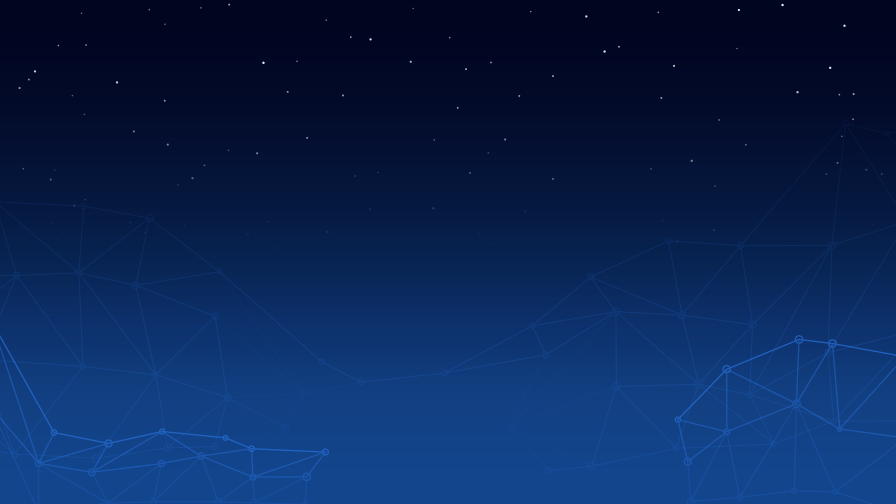
Give the GLSL for this background, as a Shadertoy shader.

```glsl
// Night sky over a dark-to-royal-blue gradient, with two layers of linked nodes.
// Each mesh hangs in jittered rows below a skyline curve; stars are hashed
// points in a grid that thin out and fade toward the middle of the canvas.

vec2 hash2(vec2 p) {
    vec3 q = fract(p.xyx * vec3(0.1031, 0.1030, 0.0973));
    q += dot(q, q.yzx + 33.33);
    return fract((q.xx + q.yz) * q.zy);
}

float coverage(float dist, float halfWidth) {
    return clamp(0.5 + (halfWidth - dist) * iResolution.y, 0.0, 1.0);
}

float segmentDistance(vec2 p, vec2 a, vec2 b) {
    vec2 ab = b - a;
    float t = clamp(dot(p - a, ab) / max(dot(ab, ab), 1e-6), 0.0, 1.0);
    return length(p - a - ab * t);
}

vec3 skyGradient(float y) {
    vec3 c = mix(vec3(0.07, 0.27, 0.55), vec3(0.07, 0.25, 0.51), smoothstep(0.04, 0.22, y));
    c = mix(c, vec3(0.05, 0.19, 0.42), smoothstep(0.19, 0.38, y));
    c = mix(c, vec3(0.03, 0.14, 0.32), smoothstep(0.34, 0.50, y));
    c = mix(c, vec3(0.02, 0.09, 0.24), smoothstep(0.46, 0.63, y));
    c = mix(c, vec3(0.01, 0.04, 0.16), smoothstep(0.58, 0.82, y));
    return mix(c, vec3(0.0, 0.02, 0.125), smoothstep(0.78, 0.96, y));
}

// Upper outline of a mesh; zero where the front mesh is absent
float skyline(float x, bool front) {
    if (!front)
        return 0.60 - 0.35 * smoothstep(0.25, 0.72, x)
             + 0.25 * smoothstep(0.90, 1.25, x) + 0.26 * smoothstep(1.45, 1.75, x);
    float bump = (x - 0.37) / 0.07;
    float left = 0.10 + 0.24 * exp(-14.0 * max(x, 0.0)) + 0.085 * exp(-bump * bump);
    float right = 0.15 + 0.20 * clamp((x - 1.30) / 0.27, 0.0, 1.0)
                - 0.04 * smoothstep(1.60, 1.76, x);
    return left * step(x, 0.67) + right * step(1.27, x);
}

// Node position in xy, visibility in z
vec3 node(vec2 id, bool front) {
    vec2 jitter = hash2(id + (front ? 7.0 : 53.0)) - 0.5;
    float x = (id.x + 0.55 * jitter.x) * (front ? 0.105 : 0.15);
    float h = skyline(x, front);
    float y = h * (1.0 - (id.y + 0.35 * jitter.y) * (front ? 0.5 : 0.27));
    float visible = front ? step(0.05, h) * (1.0 - 0.35 * id.y)
                          : mix(1.0, smoothstep(0.26, 0.38, h), min(id.y, 1.0));
    return vec3(x, y, visible * step(id.y, front ? 2.5 : 3.5));
}

float link(vec2 p, vec3 a, vec3 b, float halfWidth) {
    return coverage(segmentDistance(p, a.xy, b.xy), halfWidth) * min(a.z, b.z);
}

float mesh(vec2 p, bool front) {
    float column = floor(p.x / (front ? 0.105 : 0.15));
    float halfWidth = front ? 0.0013 : 0.0010;
    float ink = 0.0;
    for (int c = -1; c <= 1; c++)
    for (int row = 0; row < 4; row++) {
        vec2 id = vec2(column + float(c), float(row));
        vec2 pick = hash2(id + 19.0);
        vec3 a = node(id, front);
        vec3 side = node(id + vec2(1, 0), front);
        vec3 below = node(id + vec2(0, 1), front);
        vec3 across = node(id + vec2(1, 1), front);
        ink = max(ink, link(p, a, side, halfWidth));
        ink = max(ink, link(p, a, below, halfWidth) * step(0.15, pick.y));
        ink = max(ink, pick.x < 0.5 ? link(p, a, across, halfWidth)
                                    : link(p, side, below, halfWidth));
        float radius = 0.0045 + 0.003 * pick.y;
        float ring = abs(length(p - a.xy) - radius);
        ink = max(ink, coverage(ring, halfWidth) * a.z);
    }
    return ink;
}

float stars(vec2 p) {
    const float cell = 0.06;
    vec2 base = floor(p / cell);
    float glow = 0.0;
    for (int j = -1; j <= 1; j++)
    for (int i = -1; i <= 1; i++) {
        vec2 id = base + vec2(i, j);
        vec2 pos = (id + hash2(id + 3.0)) * cell;
        vec2 pick = hash2(id + 101.0);
        vec2 cluster = (pos - vec2(1.66, 0.82)) / vec2(0.06, 0.12);
        float chance = 0.36 + 0.5 * exp(-dot(cluster, cluster));
        float fade = smoothstep(0.46, 0.90, pos.y);
        float light = fade * mix(0.45, 1.0, pick.y) * step(pick.x, chance);
        glow = max(glow, light * coverage(length(p - pos), 0.0013 + 0.001 * pick.y));
    }
    return glow;
}

void mainImage(out vec4 fragColor, in vec2 fragCoord) {
    vec2 p = fragCoord / iResolution.y;
    vec3 color = skyGradient(p.y);

    // Faint distant mesh, dissolving with height
    float haze = mix(0.30, 0.10, smoothstep(0.2, 0.75, p.y));
    color = mix(color, vec3(0.12, 0.37, 0.74), mesh(p, false) * haze);

    // Brighter mesh in the lower corners
    color = mix(color, vec3(0.15, 0.43, 0.84), mesh(p, true) * 0.75);

    color = mix(color, vec3(0.90, 0.95, 1.0), stars(p));
    fragColor = vec4(color, 1.0);
}
```
